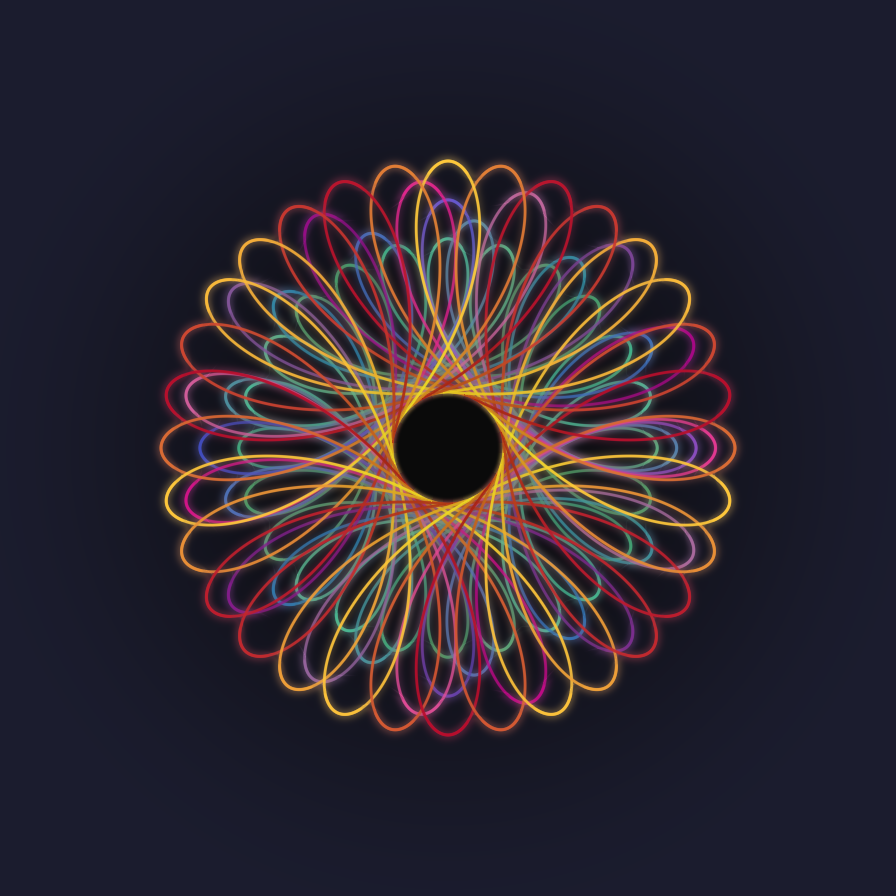
Reproduce this background procedurally as a Shadertoy shader.

```glsl
const float TAU = 6.2831853;

// Lobe count, slow frequency, and its inverse modulo the lobe count
const vec3 GEARS[5] = vec3[5](
    vec3(32, 9, 25), vec3(15, 4, 4), vec3(4, 1, 1), vec3(13, 3, 9), vec3(24, 5, 5));

// Middle colour of each rosette and how far it swings along the curve
const vec3 BASE[5] = vec3[5](
    vec3(.86, .42, .20), vec3(.70, .22, .58), vec3(.40, .30, .76),
    vec3(.25, .51, .68), vec3(.30, .68, .50));
const vec3 SWING[5] = vec3[5](
    vec3(.14, .37, .03), vec3(.22, -.20, -.05), vec3(.15, .05, .08),
    vec3(.08, .08, -.06), vec3(.06, .07, .10));

vec2 polar(float angle) {
    return vec2(cos(angle), sin(angle));
}

// Sum of two counter-rotating circles
vec2 trochoid(float t, vec2 arms, vec2 speeds) {
    return arms.x * polar(speeds.x * t) + arms.y * polar(-speeds.y * t);
}

vec2 trochoidVelocity(float t, vec2 arms, vec2 speeds) {
    vec2 v = arms.x * speeds.x * polar(speeds.x * t)
           - arms.y * speeds.y * polar(-speeds.y * t);
    return vec2(-v.y, v.x);
}

// Paints one rosette over the colour below it
vec3 paintRosette(vec3 color, vec2 p, int layer, float pixel) {
    float depth = float(layer);
    vec3 gear = GEARS[layer];
    vec2 speeds = vec2(gear.y, gear.x - gear.y);
    vec2 arms = vec2(.1914 - .0083 * depth, .1289 - .0134 * depth);
    float sector = TAU / gear.x;
    float radius = length(p);
    float heading = atan(p.y, p.x);

    // Parameter at which a lobe reaches this radius
    float c = (radius * radius - dot(arms, arms)) / (2. * arms.x * arms.y);
    float reach = acos(clamp(c, -1., 1.)) / gear.x;
    vec2 hit = trochoid(reach, arms, speeds);
    float hitAngle = atan(hit.y, hit.x);

    // Two nearest lobes on each of the two mirrored strands
    for (int strand = 0; strand < 4; strand++) {
        float side = strand < 2 ? -1. : 1.;
        float lobe = floor((heading - side * hitAngle) / sector) + float(strand % 2);
        vec2 local = radius * polar(heading - lobe * sector);
        float t = side * reach;

        // Slide to the closest point of the strand
        for (int i = 0; i < 3; i++) {
            vec2 v = trochoidVelocity(t, arms, speeds);
            t -= dot(trochoid(t, arms, speeds) - local, v) / dot(v, v);
        }
        float d = length(trochoid(t, arms, speeds) - local);

        float phase = mod(lobe * gear.z, gear.x) * sector + t;
        vec3 shift = vec3(layer == 0 ? 0. : TAU / 4., 0, 0);
        vec3 ink = BASE[layer] + SWING[layer] * sin(phase + shift);
        // The front rosette turns from orange to lemon near the hub
        if (layer == 0) ink += vec3(-.06, .08, -.1) * smoothstep(.17, .06, radius);

        float glow = exp(-pow(d / .0065, 2.));
        float line = 1. - smoothstep(.0013 - .5 * pixel, .0013 + pixel, d);
        color = mix(color, mix(ink, vec3(.5, .42, .55), .4), .2 * glow);
        color = mix(color, ink, line * (layer == 0 ? .92 : .78));
    }
    return color;
}

void mainImage(out vec4 fragColor, in vec2 fragCoord) {
    float pixel = 1. / min(iResolution.x, iResolution.y);
    vec2 p = (fragCoord - .5 * iResolution.xy) * pixel;
    float radius = length(p);

    // Navy backdrop darkening toward the centre
    vec3 color = mix(vec3(.04, .038, .045), vec3(.105, .11, .18),
                     smoothstep(0., .55, radius));

    // Rosettes from the smallest at the back to the largest in front
    for (int layer = 4; layer >= 0; layer--)
        color = paintRosette(color, p, layer, pixel);

    // Dark hub
    color = mix(vec3(.04), color, smoothstep(.054, .061, radius));
    fragColor = vec4(color, 1);
}
```
